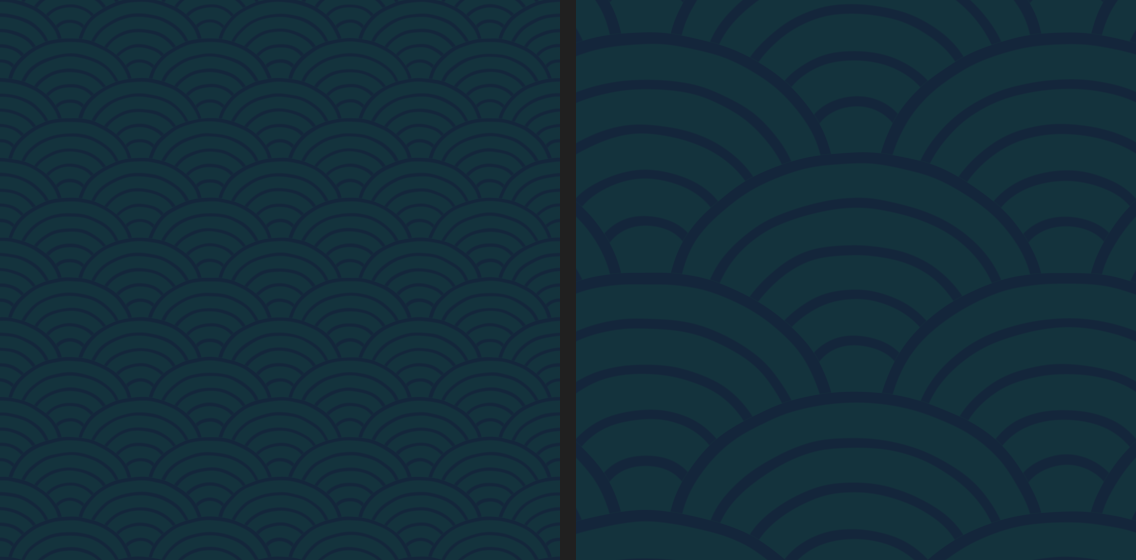
Left, the full canvas; right, a detail of the centre.
A WebGL 2 fragment shader for this pattern:

```glsl
#version 300 es
precision highp float;
// Overlapping wave scales: staggered rows of flattened arches, each holding
// four inner arcs. Rows are painted from back to front, the lower one on top,
// and gradient noise gives the lines a slight hand-drawn unevenness.

uniform vec2 u_resolution;
out vec4 fragColor;

vec2 hashGradient(vec2 cell) {
    float angle = 6.2832 * fract(sin(dot(cell, vec2(127.1, 311.7))) * 43758.5);
    return vec2(cos(angle), sin(angle));
}

float gradientNoise(vec2 p) {
    vec2 i = floor(p), f = fract(p);
    vec2 u = f * f * f * (f * (f * 6.0 - 15.0) + 10.0);
    float a = dot(hashGradient(i), f);
    float b = dot(hashGradient(i + vec2(1, 0)), f - vec2(1, 0));
    float c = dot(hashGradient(i + vec2(0, 1)), f - vec2(0, 1));
    float d = dot(hashGradient(i + vec2(1, 1)), f - vec2(1, 1));
    return mix(mix(a, b, u.x), mix(c, d, u.x), u.y);
}

// Approximate signed distance to an arch with straight legs; y points up
float archDistance(vec2 p, vec2 radii) {
    p.y = max(p.y, 0.0);
    float k = length(p / radii);
    return k * (k - 1.0) / max(length(p / (radii * radii)), 0.0001);
}

void main() {
    float pixel = 1.0 / u_resolution.y;
    vec2 uv = gl_FragCoord.xy * pixel;
    vec2 pos = vec2(uv.x, 1.0 - uv.y);
    vec3 teal = vec3(0.08, 0.20, 0.24);
    vec3 navy = vec3(0.08, 0.15, 0.23);

    // Small wobble of the drawn lines
    pos += 0.0014 * vec2(gradientNoise(uv * 28.0), gradientNoise(uv * 28.0 + 57.0));
    float widthChange = 0.0006 * gradientNoise(uv * 12.0 + 19.0);

    float rowStep = 0.0712;
    float frontRow = floor(pos.y / rowStep) + 1.0;
    vec3 color = teal;

    for (int i = 3; i >= 0; i--) {
        float row = frontRow - float(i);
        // Odd rows shift by half a scale
        float shift = 0.125 * mod(row, 2.0);
        float x = mod(pos.x - shift + 0.125, 0.25) - 0.125;
        float drop = pos.y - row * rowStep;

        float ink = 0.0;
        float cover = 0.0;
        for (int ring = 0; ring < 5; ring++) {
            float n = float(ring);
            float radius = 0.1094 - 0.0202 * n;
            vec2 radii = radius * vec2(1.0, 0.8);
            float d = archDistance(vec2(x, radii.y + 0.0272 * n - drop), radii);
            float halfWidth = (ring == 0 ? 0.0034 : 0.0029) + widthChange;
            ink = max(ink, 1.0 - smoothstep(-pixel, pixel, abs(d) - halfWidth));
            if (ring == 0) cover = 1.0 - smoothstep(-pixel, pixel, d - halfWidth);
        }
        color = mix(color, mix(teal, navy, ink), cover);
    }
    fragColor = vec4(color, 1.0);
}
```
